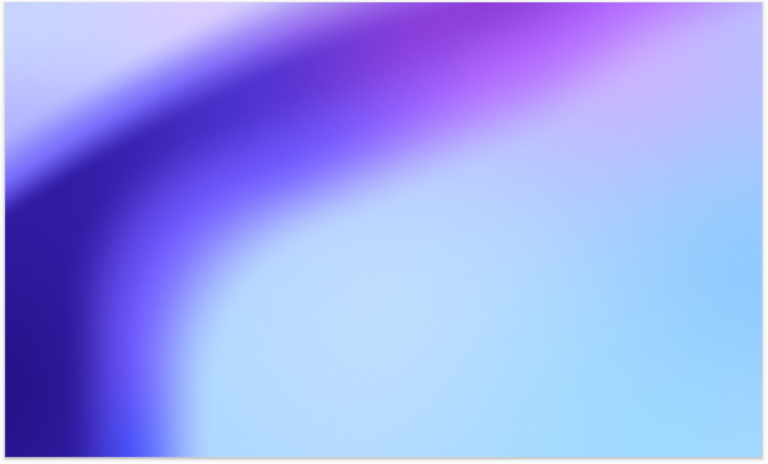
Give the GLSL for this background, as a WebGL 2 fragment shader.

```glsl
#version 300 es
precision highp float;
// Soft violet band sweeping between pale lavender and sky-blue light, on a thin-bordered card.

uniform vec2 u_resolution;
out vec4 outColor;

float hash(vec2 p) {
  return fract(sin(dot(p, vec2(127.1, 311.7))) * 43758.5453);
}

float smoothMax(float a, float b, float k) {
  float h = max(k - abs(a - b), 0.0) / k;
  return max(a, b) + h * h * k * 0.25;
}

float glow(vec2 p, vec2 center, vec2 radius) {
  vec2 q = (p - center) / radius;
  return exp(-dot(q, q));
}

float boxDistance(vec2 p, vec2 halfSize) {
  vec2 q = abs(p) - halfSize;
  return length(max(q, 0.0)) + min(max(q.x, q.y), 0.0);
}

// Broad pool of light below and right of the band
vec3 skyPool(vec2 p) {
  vec3 color = mix(vec3(0.68, 0.85, 1.0), vec3(0.73, 0.75, 1.0), smoothstep(0.2, 0.85, p.y));
  color = mix(color, vec3(0.77, 0.87, 1.0), 0.9 * glow(p, vec2(0.86, 0.30), vec2(0.36, 0.32)));
  color = mix(color, vec3(0.62, 0.86, 1.0), 0.8 * glow(p, vec2(1.40, 0.05), vec2(0.45, 0.35)));
  color = mix(color, vec3(0.55, 0.79, 1.0), 0.85 * glow(p, vec2(1.62, 0.42), vec2(0.30, 0.28)));
  return mix(color, vec3(0.82, 0.68, 1.0), 0.8 * glow(p, vec2(1.32, 0.92), vec2(0.24, 0.22)));
}

// Dark core and bright rim of the band, turning from indigo to purple
vec3 bandColor(vec2 p, float depth) {
  vec3 core = mix(vec3(0.19, 0.11, 0.64), vec3(0.31, 0.20, 0.82), smoothstep(0.1, 0.6, p.x));
  core = mix(core, vec3(0.55, 0.25, 0.86), smoothstep(0.5, 0.95, p.x));
  core = mix(core, vec3(0.14, 0.06, 0.51), 0.8 * glow(p, vec2(0.0, 0.16), vec2(0.16, 0.25)));
  vec3 rim = mix(vec3(0.44, 0.35, 1.0), vec3(0.70, 0.41, 1.0), smoothstep(0.6, 1.1, p.x));
  rim = mix(rim, vec3(0.25, 0.32, 0.98), 0.8 * glow(p, vec2(0.28, 0.0), vec2(0.16, 0.14)));
  return mix(rim, core, smoothstep(-0.01, 0.17, depth));
}

// Pale light in the upper left corner
vec3 cornerLight(vec2 p) {
  vec3 color = mix(vec3(0.70, 0.70, 1.0), vec3(0.78, 0.83, 1.0), smoothstep(0.68, 0.95, p.y));
  return mix(color, vec3(0.87, 0.80, 1.0), 0.85 * glow(p, vec2(0.44, 1.0), vec2(0.22, 0.18)));
}

void main() {
  vec2 p = gl_FragCoord.xy / u_resolution.y;
  float aspect = u_resolution.x / u_resolution.y;
  vec2 s = vec2(p.x * 1.6516 / aspect, p.y);

  // Lower rim: an upright side rounded into a rising slope
  float slope = (s.y - 0.645 - 0.43 * (s.x - 0.644)) / 1.089;
  float depth = smoothMax(0.30 - s.x, slope, 0.25);
  depth -= 0.05 * smoothstep(1.1, 1.45, s.x);
  vec3 color = mix(skyPool(s), bandColor(s, depth), smoothstep(-0.17, 0.04, depth));

  // Upper rim: a gentle arc with a violet-blue fringe
  float above = s.y - (0.59 + 0.654 * s.x - 0.183 * s.x * s.x);
  vec3 fringe = mix(vec3(0.45, 0.40, 0.98), vec3(0.62, 0.42, 0.92), smoothstep(0.3, 0.8, s.x));
  color = mix(color, fringe, smoothstep(-0.08, 0.02, above));
  color = mix(color, cornerLight(s), smoothstep(-0.02, 0.13, above));

  // Faint grain
  color += (hash(floor(p * 310.0)) - 0.5) * 0.008;

  // White margin with a soft shadow under the card
  vec2 low = vec2(0.011, 0.015);
  vec2 high = vec2(aspect - 0.013, 0.995);
  vec2 center = 0.5 * (low + high);
  vec2 halfSize = 0.5 * (high - low);
  float edge = boxDistance(p - center, halfSize);
  float shadow = boxDistance(p - center + vec2(0.0, 0.003), halfSize);
  vec3 margin = vec3(1.0 - 0.2 * exp(-max(shadow, 0.0) * 260.0));
  float blur = 1.0 / u_resolution.y;
  color = mix(color, margin, smoothstep(-blur, blur, edge));

  outColor = vec4(clamp(color, 0.0, 1.0), 1.0);
}
```
